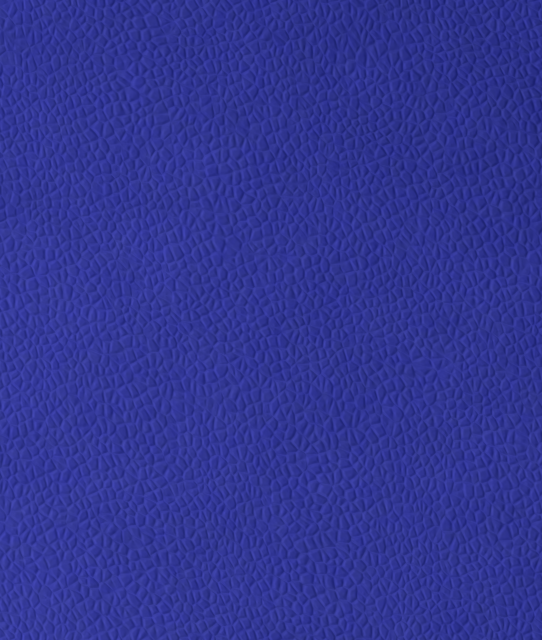
This texture is drawn by a Shadertoy shader. Its source:

```glsl
// Blue pebbled leather: small, slightly slanted Voronoi grains under raking light.
// A height field built from cell borders is lit by a directional difference,
// then creases, fine grain and a broad diagonal falloff of light are added.

#define GRAINS 66.0        // grains per canvas height
#define STRETCH 1.32       // grain length over width
#define SLANT 0.36         // lean of the grains, radians
#define JITTER 0.86        // irregularity of the grain centres
#define RELIEF 2.3         // strength of the directional shading
#define CREASE 0.75        // brightness of the crease lines
#define FINE 0.55          // strength of the fine surface grain
#define FALLOFF 0.95       // strength of the broad light falloff
#define BASE vec3(0.193, 0.213, 0.576)
#define SPREAD vec3(0.027, 0.026, 0.046)

vec2 hash2(vec2 p) {
    vec3 q = fract(p.xyx * vec3(0.1031, 0.1030, 0.0973));
    q += dot(q, q.yzx + 33.33);
    return fract((q.xx + q.yz) * q.zy);
}

float valueNoise(vec2 p) {
    vec2 cell = floor(p), f = fract(p);
    f = f * f * (3.0 - 2.0 * f);
    float low = mix(hash2(cell).x, hash2(cell + vec2(1, 0)).x, f.x);
    float high = mix(hash2(cell + vec2(0, 1)).x, hash2(cell + vec2(1, 1)).x, f.x);
    return mix(low, high, f.y) - 0.5;
}

// Gap between the two nearest grain centres (0 on a border), and a grain tone.
vec2 grainGap(vec2 p) {
    vec2 cell = floor(p);
    float nearest = 9.0, second = 9.0, tone = 0.0;
    for (int y = -1; y <= 1; y++)
    for (int x = -1; x <= 1; x++) {
        vec2 id = cell + vec2(x, y);
        vec2 rnd = hash2(id + 200.0);
        float d = length(id + 0.5 + JITTER * (rnd - 0.5) - p);
        if (d < nearest) {
            second = nearest;
            nearest = d;
            tone = fract(rnd.x * 17.0 + rnd.y * 5.0) - 0.5;
        } else {
            second = min(second, d);
        }
    }
    return vec2(second - nearest, tone);
}

float height(vec2 p) {
    return smoothstep(-0.04, 0.55, grainGap(p).x);
}

// Canvas position to grain space: bend, rotate and stretch.
vec2 grainSpace(vec2 p) {
    vec2 bend = vec2(valueNoise(p * 7.0), valueNoise(p * 7.0 + 40.0));
    bend += 0.22 * vec2(valueNoise(p * 45.0 + 11.0), valueNoise(p * 45.0 + 73.0));
    p += 0.022 * bend;
    float c = cos(SLANT), s = sin(SLANT);
    vec2 q = vec2(c * p.x + s * p.y, c * p.y - s * p.x);
    return q * GRAINS * vec2(sqrt(STRETCH), inversesqrt(STRETCH));
}

float leatherShade(vec2 p) {
    vec2 q = grainSpace(p);
    vec2 towardLight = 0.11 * normalize(vec2(-0.85, 0.5));
    float slope = height(q - towardLight) - height(q + towardLight);
    vec2 gap = grainGap(q);
    float crease = 1.0 - smoothstep(0.0, 0.17, gap.x);
    float creaseFade = 0.7 + 1.2 * valueNoise(p * 38.0 + 90.0);
    float grain = valueNoise(q * 3.1) + 0.7 * valueNoise(q * 6.3 + 31.0);
    return RELIEF * slope + CREASE * (crease * creaseFade - 0.16)
         + FINE * grain + 0.35 * gap.y;
}

void mainImage(out vec4 fragColor, in vec2 fragCoord) {
    vec2 uv = fragCoord / iResolution.xy;

    // Average four samples for smooth edges.
    float shade = 0.0;
    for (int i = 0; i < 4; i++) {
        vec2 offset = vec2(i % 2, i / 2) * 0.5 - 0.25;
        shade += 0.25 * leatherShade((fragCoord + offset) / iResolution.y);
    }

    // Broad light: brightest at lower left, with faint mottling.
    vec2 p = fragCoord / iResolution.y;
    shade += FALLOFF * dot(uv - 0.5, vec2(-0.9, -0.65));
    shade += 0.45 * valueNoise(p * 4.0 + 5.0) + 0.35 * valueNoise(p * 16.0 + 60.0);

    // Slight drift between greyer and purer blue.
    float drift = valueNoise(p * 55.0 + 17.0) + valueNoise(p * 140.0 + 8.0);
    vec3 color = BASE + SPREAD * shade + drift * vec3(0.006, 0.008, -0.016);
    fragColor = vec4(clamp(color, 0.0, 1.0), 1.0);
}
```
